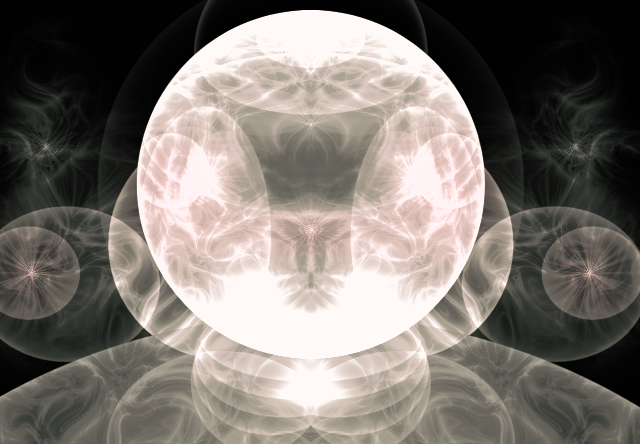
Give the GLSL for this background, as a Shadertoy shader.

```glsl
const float EDGE = 0.002;
const vec2 ORB_CENTER = vec2(0.0, 0.585);
const vec2 ORB_RADII = vec2(0.392);

vec2 hash2(vec2 p) {
    p = vec2(dot(p, vec2(127.1, 311.7)), dot(p, vec2(269.5, 183.3)));
    return fract(sin(p) * 43758.5);
}

float gradientNoise(vec2 p) {
    vec2 i = floor(p), f = fract(p);
    vec2 u = f * f * f * (f * (f * 6.0 - 15.0) + 10.0);
    vec2 e = vec2(0.0, 1.0);
    float a = dot(hash2(i) * 2.0 - 1.0, f);
    float b = dot(hash2(i + e.yx) * 2.0 - 1.0, f - e.yx);
    float c = dot(hash2(i + e) * 2.0 - 1.0, f - e);
    float d = dot(hash2(i + 1.0) * 2.0 - 1.0, f - 1.0);
    return mix(mix(a, b, u.x), mix(c, d, u.x), u.y);
}

// Thin, warped ridges summed over octaves
float filaments(vec2 p, float scale) {
    float sum = 0.0, amp = 0.5;
    p *= scale;
    for (int i = 0; i < 5; i++) {
        p += 0.7 * vec2(gradientNoise(p + 7.3), gradientNoise(p + 19.1));
        sum += amp * exp(-13.0 * abs(gradientNoise(p)));
        p = mat2(1.3, 1.1, -1.1, 1.3) * p + 3.7;
        amp *= 0.72;
    }
    return sum;
}

float glow(vec2 p, vec2 center, vec2 size) {
    vec2 q = (p - center) / size;
    return exp(-dot(q, q));
}

float ellipseDistance(vec2 p, vec2 center, vec2 radii) {
    vec2 q = (p - center) / radii;
    float k = length(q);
    return k * (k - 1.0) / max(length(q / radii), 0.001);
}

float inside(float d) {
    return 1.0 - smoothstep(-EDGE, EDGE, d);
}

// Bubble with a crisp outer edge that fades inward
float shell(vec2 p, vec2 center, vec2 radii, float fade) {
    float d = ellipseDistance(p, center, radii);
    return inside(d) * exp(min(d, 0.0) / fade);
}

// Spark with irregular rays
float flare(vec2 p, vec2 center, float size) {
    vec2 q = p - center;
    float r = length(q);
    float rays = exp(-9.0 * abs(gradientNoise(q / max(r, 0.001) * 5.0 + center * 31.0)));
    return exp(-r / size) * (0.25 + 0.75 * rays) + exp(-r / (size * 0.15));
}

float backdropLight(vec2 p, float web) {
    float haze = glow(p, vec2(0.44, 0.46), vec2(0.16, 0.2)) + 0.8 * glow(p, vec2(0.61, 0.38), vec2(0.17, 0.14));
    float wisps = glow(p, vec2(0.6, 0.72), vec2(0.08, 0.17)) + 0.7 * glow(p, vec2(0.67, 0.67), vec2(0.12, 0.03));
    float l = haze * (0.07 + 0.3 * web) + wisps * web * 0.25;
    l += 0.28 * shell(p, vec2(0.55, 0.36), vec2(0.21, 0.175), 0.022);
    l += 0.22 * shell(p, vec2(0.635, 0.385), vec2(0.115, 0.105), 0.035);
    l += 0.07 * shell(p, ORB_CENTER, vec2(0.48), 0.04);
    l += 0.2 * shell(p, vec2(0.0, 0.88), vec2(0.263, 0.25), 0.008);
    l += 0.4 * flare(p, vec2(0.628, 0.385), 0.055) + 0.3 * flare(p, vec2(0.597, 0.67), 0.035);
    // Lobe resting under the orb
    float lobe = inside(ellipseDistance(p, vec2(0.2, 0.45), vec2(0.256, 0.26)));
    l += lobe * (0.06 + 0.55 * web * glow(p, vec2(0.28, 0.27), vec2(0.16, 0.14)));
    l += 0.38 * shell(p, vec2(0.2, 0.45), vec2(0.256, 0.26), 0.025);
    return l + 0.55 * glow(p, vec2(0.2, 0.24), vec2(0.13, 0.06));
}

float domeLight(vec2 p, float web) {
    float l = 0.17 + 0.3 * glow(p, vec2(0.0, 0.08), vec2(0.42, 0.2)) + 0.26 * web;
    l += 0.24 * shell(p, vec2(0.0, -1.14), vec2(1.43), 0.025);
    l += 0.15 * shell(p, vec2(0.2, 0.0), vec2(0.26, 0.21), 0.02);
    for (int i = 0; i < 5; i++) {
        float k = float(i);
        l += 0.16 * shell(p, vec2(0.03 * k, 0.24 - 0.025 * k), vec2(0.25 - 0.025 * k, 0.1 + 0.015 * k), 0.018);
    }
    return l + 0.55 * glow(p, vec2(0.0, 0.115), vec2(0.09, 0.035)) + 0.3 * glow(p, vec2(0.0, 0.18), vec2(0.22, 0.05));
}

float orbLight(vec2 p, float web) {
    float lens = ellipseDistance(p, vec2(0.0, 0.7), vec2(0.378, 0.182));
    float window = inside(lens) * glow(p, vec2(0.0, 0.62), vec2(0.19, 0.13));
    float l = 0.55 + 0.4 * web * (1.0 - 0.8 * window) - 0.24 * window;
    l += 0.05 * window * gradientNoise(p * vec2(5.0, 65.0));
    l += 0.6 * glow(p, vec2(0.0, 0.22), vec2(0.28, 0.09)) + 0.25 * glow(p, vec2(0.14, 0.34), vec2(0.12, 0.13));
    l -= 0.3 * glow(p, vec2(0.0, 0.36), vec2(0.04, 0.09)) + 0.12 * glow(p, vec2(0.0, 0.48), vec2(0.1, 0.04));
    l += 0.24 * glow(p, vec2(0.23, 0.6), vec2(0.06, 0.08)) + 0.28 * glow(p, vec2(0.0, 0.93), vec2(0.15, 0.055));
    // Nested lenses and side bubbles
    l += 0.22 * shell(p, vec2(0.0, 0.7), vec2(0.378, 0.182), 0.012);
    l += 0.18 * shell(p, vec2(0.0, 0.86), vec2(0.25, 0.118), 0.02);
    l += 0.15 * shell(p, vec2(0.0, 0.912), vec2(0.122, 0.065), 0.02);
    l += 0.14 * shell(p, vec2(0.24, 0.47), vec2(0.15, 0.29), 0.02);
    l += 0.15 * shell(p, vec2(0.315, 0.615), vec2(0.085), 0.02);
    for (int i = 0; i < 12; i++) {
        vec2 h = hash2(vec2(float(i), 4.0));
        l += 0.07 * shell(p, vec2(0.05 + 0.27 * h.x, 0.3 + 0.58 * h.y), vec2(0.05 + 0.07 * h.y, 0.04 + 0.06 * h.x), 0.012) * (1.0 - window);
    }
    l += 0.3 * flare(p, vec2(0.0, 0.915), 0.06) + 0.25 * flare(p, vec2(0.0, 0.72), 0.03);
    l += 0.3 * flare(p, vec2(0.0, 0.48), 0.04) + 0.25 * flare(p, vec2(0.23, 0.6), 0.06);
    // Bright limb, broadest at the crown and base
    float poles = smoothstep(0.15, 0.38, abs(p.y - ORB_CENTER.y));
    return l + 0.4 * shell(p, ORB_CENTER, ORB_RADII, mix(0.009, 0.035, poles));
}

// Shadow-to-highlight ramp indexed by brightness
vec3 tone(float l) {
    vec3 c = mix(vec3(0.005), vec3(0.18, 0.20, 0.18), smoothstep(0.0, 0.2, l));
    c = mix(c, vec3(0.39, 0.38, 0.35), smoothstep(0.18, 0.39, l));
    c = mix(c, vec3(0.65, 0.62, 0.56), smoothstep(0.37, 0.62, l));
    c = mix(c, vec3(0.85, 0.78, 0.74), smoothstep(0.6, 0.79, l));
    return mix(c, vec3(1.0, 0.98, 0.97), smoothstep(0.77, 1.0, l));
}

void mainImage(out vec4 fragColor, in vec2 fragCoord) {
    vec2 p = fragCoord / iResolution.y;
    p.x = abs(p.x - 0.4857 * iResolution.x / iResolution.y);
    float web = filaments(p, 6.0);
    float light = backdropLight(p, web);
    float dome = inside(ellipseDistance(p, vec2(0.0, -1.14), vec2(1.43)));
    light = mix(light, max(domeLight(p, web), light * 0.85), dome);
    light = mix(light, orbLight(p, web), inside(ellipseDistance(p, ORB_CENTER, ORB_RADII)));
    // Rosy tint around the side sparks and flanks
    float rose = glow(p, vec2(0.3, 0.56), vec2(0.13, 0.16)) + glow(p, vec2(0.63, 0.38), vec2(0.1)) + glow(p, vec2(0.0, 0.47), vec2(0.15, 0.05));
    vec3 color = tone(light) * mix(vec3(1.0), vec3(1.06, 0.97, 0.99), rose);
    fragColor = vec4(color, 1.0);
}
```
